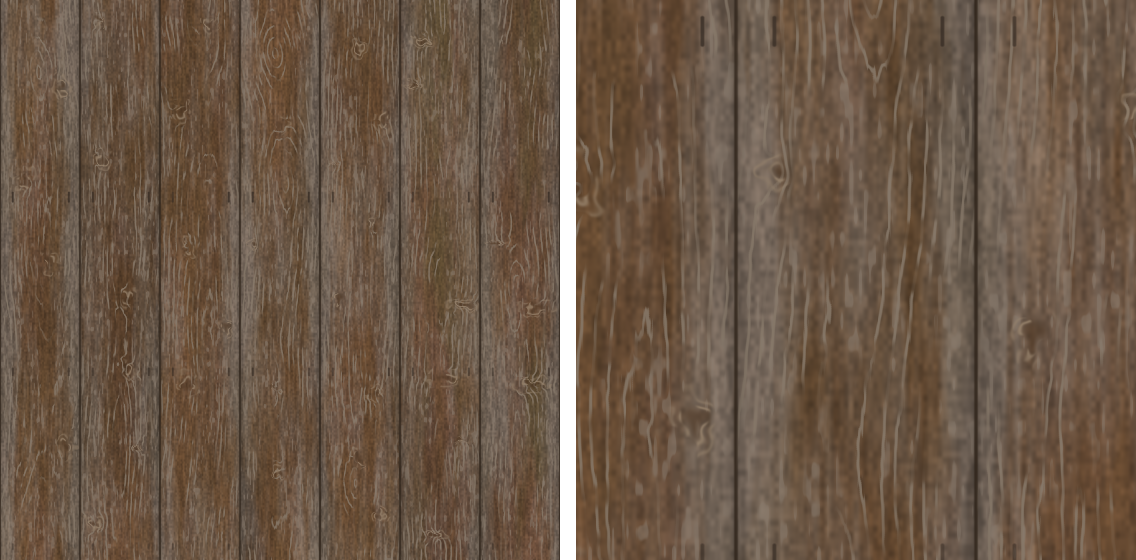
Left: the whole. Right: its middle third, enlarged.
A Shadertoy shader for this texture:

```glsl
// Weathered timber wall: seven upright planks with grey worn edges, nail marks and knots.
// Pale growth rings are contour lines of a field stretched along each plank and bent by
// its knots; layered noise adds fibres, stains and wear.

float hash(vec2 p) {
    p = fract(p * vec2(0.1031, 0.1137));
    p += dot(p, p.yx + 33.33);
    return fract((p.x + p.y) * p.x * 7.31 + p.y * 91.7);
}

float noise(vec2 p) {
    vec2 i = floor(p), f = fract(p);
    f = f * f * (3.0 - 2.0 * f);
    return mix(mix(hash(i), hash(i + vec2(1, 0)), f.x),
               mix(hash(i + vec2(0, 1)), hash(i + vec2(1, 1)), f.x), f.y);
}

float fbm(vec2 p) {
    float sum = 0.0, gain = 0.5;
    for (int i = 0; i < 5; i++) {
        sum += gain * noise(p);
        p = p * 2.03 + 17.3;
        gain *= 0.5;
    }
    return sum;
}

void mainImage(out vec4 fragColor, in vec2 fragCoord) {
    vec2 uv = fragCoord / iResolution.xy;
    float pixel = 1.0 / iResolution.y;
    float x = uv.x * 7.0, plank = floor(x), u = fract(x);
    float seed = 13.7 * plank + 5.0;
    float rough = step(4.5, plank);              // the right-hand planks are knottier

    // Growth rings around a wandering heart line
    float heart = 0.52 + 0.25 * (noise(vec2(uv.y * 3.0, seed)) - 0.5);
    float depth = 0.6 * (noise(vec2(uv.y * 5.0, seed + 3.0)) - 0.4);
    float field = length(vec2(u - heart, depth));
    field += 0.10 * (fbm(vec2(u * 6.0 + seed, uv.y * 9.0)) - 0.5);

    // Knots bend the rings and leave a dark core with broken pale rims
    float core = 0.0, rim = 0.0;
    vec2 bend = vec2(noise(uv * 100.0), noise(uv * 100.0 + 40.0)) - 0.5;
    for (int i = 0; i < 8; i++) {
        vec2 id = vec2(float(i) * 3.0 + 1.0, seed);
        vec2 knot = vec2(0.15 + 0.7 * hash(id), (float(i) + 0.2 + 0.6 * hash(id + 7.0)) / 8.0);
        float radius = 0.004 + 0.005 * hash(id + 19.0);
        float present = step(0.25, hash(id + 31.0));
        vec2 q = vec2((u - knot.x) / 7.0, uv.y - knot.y) + 0.013 * bend;
        q *= mix(vec2(1.0, 0.75), vec2(0.5, 1.2), rough);
        float d = length(q) / radius;
        field += present * 0.08 * exp(-0.2 * d * d);
        core += present * exp(-1.2 * d * d);
        rim += present * (exp(-pow((d - 1.1) * 4.5, 2.0)) + 0.6 * exp(-pow((d - 2.0) * 4.0, 2.0)));
    }
    rim *= smoothstep(0.40, 0.62, noise(uv * vec2(95.0, 110.0) + 9.0));

    // Contour lines of constant canvas width, broken into dashes by wear
    float rings = field * 17.0;
    float slope = max(length(vec2(dFdx(rings), dFdy(rings))) / pixel, 34.0);
    float ringDist = abs(fract(rings) - 0.5) / slope;
    float line = 1.0 - smoothstep(0.0003, 0.0010 + 0.8 * pixel, ringDist);
    line *= smoothstep(0.40, 0.60, noise(vec2(x * 6.0 + seed, uv.y * 17.0)));
    line *= 0.2 + 0.8 * smoothstep(0.25, 0.6, noise(uv * vec2(150.0, 70.0)));

    // Fibres and mottling, all drawn out along the grain
    float fibre = noise(vec2(uv.x * 250.0, uv.y * 16.0 + seed));
    float strand = noise(vec2(uv.x * 95.0, uv.y * 4.0 + seed));
    float fine = noise(vec2(uv.x * 360.0, uv.y * 80.0));
    float speck = noise(uv * vec2(340.0, 270.0) + 60.0);
    float cloud = fbm(vec2(x * 2.2 + seed, uv.y * 3.5));
    float blotch = fbm(vec2(x * 7.0, uv.y * 9.0) + seed);

    // Grey wear gathers along both plank edges, unevenly
    float leftBand = (0.25 + 0.85 * hash(vec2(seed, 2.0))) * exp(-u * u * 28.0);
    float rightBand = (0.25 + 0.85 * hash(vec2(seed, 8.0))) * exp((u - 1.0) * (1.0 - u) * 28.0);
    float wear = 0.16 + 1.0 * (leftBand + rightBand) * (0.5 + cloud)
               + 1.3 * (cloud - 0.48) + 0.9 * (blotch - 0.48)
               + 0.35 * (strand - 0.5) + 0.45 * (fibre - 0.5) + 0.06 * rough;
    wear = clamp(wear, 0.0, 1.0);

    // Wood colour, redder to the right, with broad light and dark areas
    float red = clamp(0.28 + 0.45 * rough + 2.0 * (blotch - 0.48), 0.0, 1.0);
    vec3 brown = mix(vec3(0.390, 0.280, 0.185), vec3(0.430, 0.312, 0.242), red);
    vec3 col = mix(brown, vec3(0.436, 0.382, 0.338), wear);
    float shade = fbm(vec2(x * 1.3 + seed, uv.y * 2.5 + 50.0)) - 0.48;
    col *= 1.0 + 0.40 * shade + 0.06 * (strand - 0.5);

    // Olive stains, strongest in two streaks on the right
    float streak = exp(-pow((x - 5.5) * 4.0, 2.0)) + exp(-pow((x - 6.65) * 6.0, 2.0));
    float stain = smoothstep(0.38, 0.62, fbm(vec2(x * 4.0, uv.y * 4.0) + 80.0));
    col = mix(col, vec3(0.350, 0.295, 0.185), stain * (0.14 + 0.55 * streak));

    // Grain shading, rings, flaking and knots
    col *= 0.985 + 0.16 * (fibre - 0.5) + 0.20 * (fine - 0.5) + 0.20 * (speck - 0.5);
    col = mix(col, vec3(0.53, 0.475, 0.415), 0.85 * line);
    float flecks = smoothstep(0.68, 0.85, fine) * smoothstep(0.44, 0.6, blotch + 0.15 * wear);
    col = mix(col, vec3(0.53, 0.48, 0.43), 0.5 * flecks);
    col = mix(col, vec3(0.30, 0.21, 0.135), 0.6 * min(core, 1.0));
    col = mix(col, vec3(0.60, 0.52, 0.43), 0.75 * min(rim, 1.0));

    // Nail marks: two short slots per plank in three rows, deepest in the top row
    float nailX = min(abs(u - 0.16), abs(u - 0.86)) / 7.0;
    float row = clamp(round((uv.y - 0.024) / 0.312), 0.0, 2.0);
    float nailY = abs(uv.y - 0.024 - 0.312 * row);
    float nail = length(vec2(nailX, max(nailY - 0.004 - 0.002 * row, 0.0)));
    float nailMark = 1.0 - smoothstep(0.0004, 0.0012 + pixel, nail);
    col = mix(col, vec3(0.21, 0.17, 0.14), nailMark * (0.25 + 0.15 * row + 0.3 * strand));

    // Thin dark seams with a soft shadow, each a little different
    float seam = abs(x - round(x)) / 7.0;
    float strength = 0.65 + 0.25 * hash(vec2(round(x) * 5.0, 4.0)) + 0.3 * (cloud - 0.5);
    col *= 1.0 - 0.30 * strength * exp(-seam * 260.0);
    float gap = 1.0 - smoothstep(0.0003, 0.0012 + pixel, seam);
    fragColor = vec4(mix(col, vec3(0.19, 0.145, 0.105), gap * strength), 1.0);
}
```
